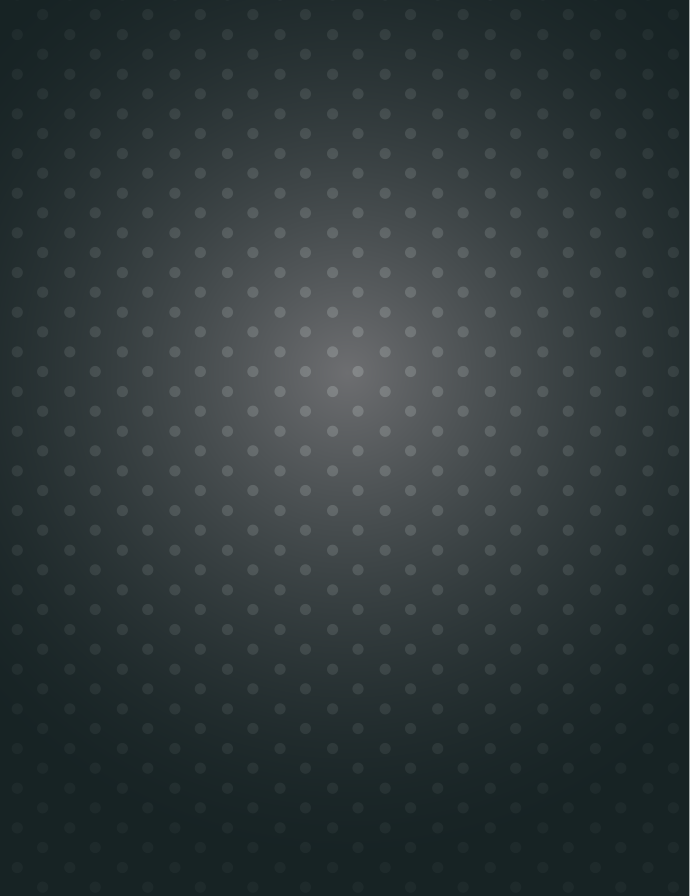
A WebGL 2 fragment shader for this pattern:

```glsl
#version 300 es
precision highp float;
// Staggered polka dots on a dark slate ground lit by a soft radial glow.

// Lengths are in canvas heights.
#define DOT_PITCH vec2(0.05866, 0.04427)
#define DOT_ORIGIN vec2(0.0476, 0.9838)
#define DOT_STAGGER vec2(0.0303, 0.0219)
#define DOT_RADIUS 0.0062
#define DOT_ALPHA_EDGE 0.035
#define DOT_ALPHA_CENTER 0.20
#define GLOW_CENTER vec2(0.388, 0.584)
#define GLOW_RADIUS 0.548
#define GLOW_FALLOFF 1.58
#define RIM_WIDTH 0.00075

uniform vec2 u_resolution;
out vec4 fragColor;

const vec3 SLATE = vec3(0.090, 0.137, 0.142);
const vec3 GLOW = vec3(0.428, 0.432, 0.442);
const vec3 DOT_TINT = vec3(0.90, 0.94, 0.935);
const vec3 RIM = vec3(0.93, 0.94, 0.94);

// Distance to the nearest dot center of a rectangular lattice.
float latticeDistance(vec2 p, vec2 origin) {
    vec2 cell = fract((p - origin) / DOT_PITCH + 0.5) - 0.5;
    return length(cell * DOT_PITCH);
}

void main() {
    vec2 p = gl_FragCoord.xy / u_resolution.y;
    float pixel = 1.0 / u_resolution.y;

    // Radial glow
    float light = clamp(1.0 - distance(p, GLOW_CENTER) / GLOW_RADIUS, 0.0, 1.0);
    vec3 color = mix(SLATE, GLOW, pow(light, GLOW_FALLOFF));

    // Two interleaved lattices form the staggered dots
    float d = min(latticeDistance(p, DOT_ORIGIN),
                  latticeDistance(p, DOT_ORIGIN + DOT_STAGGER));
    float dots = 1.0 - smoothstep(-0.6 * pixel, 0.6 * pixel, d - DOT_RADIUS);

    // Dots fade with the light
    float alpha = mix(DOT_ALPHA_EDGE, DOT_ALPHA_CENTER, light);
    color = mix(color, DOT_TINT, dots * alpha);

    // Hairline pale rim along the right side, weighted by pixel coverage
    float inset = u_resolution.x / u_resolution.y - p.x;
    float rim = clamp((RIM_WIDTH - inset) / pixel + 0.5, 0.0, 1.0);
    color = mix(color, RIM, rim);

    fragColor = vec4(color, 1.0);
}
```
